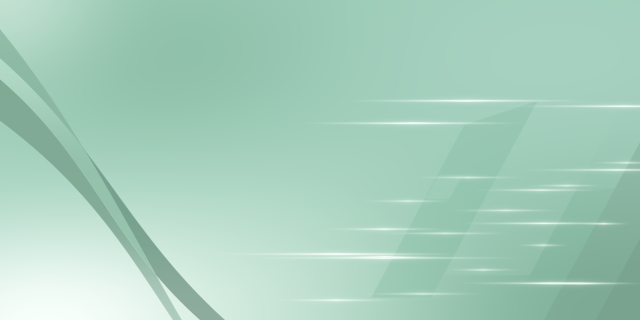
This background is drawn by a WebGL 2 fragment shader. Its source:

```glsl
#version 300 es
precision highp float;

uniform vec2 u_resolution;
out vec4 outColor;

const vec3 MINT = vec3(0.62, 0.81, 0.73);
const vec3 SHADE = vec3(0.46, 0.61, 0.54);
const vec3 WHITE = vec3(0.97, 1.0, 0.98);

float hash(float n) {
  return fract(sin(n * 91.7) * 4375.85);
}

// Soft elliptical falloff, 1 at the centre
float blob(vec2 p, vec2 center, vec2 radius) {
  vec2 d = (p - center) / radius;
  return exp(-dot(d, d));
}

// Smooth coverage of the interval from lo to hi
float band(float x, float lo, float hi, float soft) {
  return smoothstep(-soft, soft, x - lo) * smoothstep(-soft, soft, hi - x);
}

float cubic(float u, vec4 k) {
  return k.x + u * (k.y + u * (k.z + u * k.w));
}

// Tapered horizontal light with a thin core and a faint halo
float streak(vec2 p, vec2 center, float halfWidth) {
  vec2 d = abs(p - center);
  float taper = max(0.0, 1.0 - d.x / halfWidth);
  float core = exp(-pow(d.y / 0.0032, 2.0)) * pow(taper, 1.4);
  float halo = exp(-pow(d.y / 0.011, 2.0)) * pow(taper, 3.0);
  return core + 0.28 * halo;
}

vec3 backdrop(vec2 p) {
  vec3 c = MINT;
  c = mix(c, vec3(0.55, 0.745, 0.655), 0.9 * blob(p, vec2(0.52, 0.82), vec2(0.55, 0.32)));
  c = mix(c, vec3(0.66, 0.82, 0.76), 0.9 * blob(p, vec2(1.75, 0.78), vec2(0.6, 0.35)));
  c = mix(c, vec3(0.76, 0.88, 0.82), blob(p, vec2(0.0, 1.03), vec2(0.3, 0.25)));
  c = mix(c, vec3(0.73, 0.87, 0.80), 0.85 * blob(p, vec2(0.95, 0.12), vec2(0.55, 0.36)));
  c = mix(c, vec3(0.50, 0.69, 0.60), blob(p, vec2(1.95, 0.0), vec2(0.65, 0.42)));
  return mix(c, WHITE, blob(p, vec2(0.15, -0.02), vec2(0.68, 0.35)));
}

// Slanted glass panes with parallel edges
vec3 panes(vec3 c, vec2 p, float soft) {
  float s = p.x - 0.54 * p.y;
  float low = smoothstep(0.06, 0.1, p.y);
  float first = band(s, 1.122, 1.31, soft) * band(p.y, 0.07, 0.61 + 0.4 * (s - 1.122), soft);
  c = mix(c, vec3(0.52, 0.74, 0.64), 0.36 * first);
  float second = band(s, 1.31, 1.58, soft) * band(p.y, 0.14, 0.68, soft);
  c = mix(c, vec3(0.68, 0.84, 0.77), 0.22 * second * low * (1.0 - p.y));
  float small = band(s, 1.125, 1.20, soft) * band(p.y, 0.378, 0.453, soft);
  c = mix(c, vec3(0.72, 0.87, 0.80), 0.25 * small);
  float third = band(s, 1.58, 1.70, soft) * band(p.y, 0.12, 0.41, soft);
  c = mix(c, vec3(0.48, 0.69, 0.59), 0.2 * third);
  c = mix(c, SHADE, 0.34 * smoothstep(-soft, soft, s - 1.70));
  return mix(c, SHADE, 0.5 * smoothstep(-soft, soft, s - 1.862));
}

// Twisting ribbon bounded by four curves running down the left side
vec3 ribbon(vec3 c, vec2 p, float soft) {
  float u = 0.5 - p.y;
  float fold = cubic(u, vec4(0.283, 0.60, -0.151, 0.181));
  float outer = cubic(u, vec4(0.288, 0.75, -0.237, 0.794));
  float inner = cubic(u, vec4(0.23, 0.73, -0.435, 1.11));
  float under = cubic(u, vec4(0.148, 1.08, -0.95, 0.72));
  float fade = smoothstep(0.15, 0.5, u);

  vec3 underside = mix(vec3(0.49, 0.65, 0.57), vec3(0.66, 0.78, 0.72), fade);
  c = mix(c, underside, 0.9 * band(p.x, under, min(fold, inner), soft));
  vec3 sheen = mix(vec3(0.57, 0.75, 0.66), vec3(0.71, 0.86, 0.79), smoothstep(0.45, 0.85, p.y));
  c = mix(c, sheen, 0.9 * band(p.x, inner, min(fold, outer), soft));
  c = mix(c, vec3(0.51, 0.69, 0.60), 0.7 * band(p.x, outer, fold, soft));
  vec3 front = mix(vec3(0.45, 0.62, 0.54), vec3(0.54, 0.66, 0.60), fade);
  return mix(c, front, 0.95 * band(p.x, max(fold, inner), outer, soft));
}

// Long leading lights, then a scatter of shorter ones
float lights(vec2 p) {
  float sum = streak(p, vec2(1.46, 0.685), 0.40);
  sum += streak(p, vec2(1.29, 0.615), 0.36);
  sum += 0.9 * streak(p, vec2(1.95, 0.668), 0.38);
  sum += 0.8 * streak(p, vec2(1.93, 0.469), 0.30);
  sum += 0.7 * streak(p, vec2(1.69, 0.406), 0.21);
  sum += 0.8 * streak(p, vec2(1.70, 0.302), 0.28);
  sum += 0.8 * streak(p, vec2(1.20, 0.284), 0.19);
  sum += streak(p, vec2(1.05, 0.206), 0.40);
  sum += 0.8 * streak(p, vec2(1.20, 0.194), 0.45);
  sum += 0.8 * streak(p, vec2(1.72, 0.115), 0.30);
  sum += 0.8 * streak(p, vec2(1.05, 0.062), 0.20);
  for (int i = 0; i < 12; i++) {
    float n = float(i);
    float x = 1.2 + 0.8 * fract(0.15 + n * 0.618);
    float y = 0.075 + 0.037 * n + 0.012 * hash(n + 1.0);
    sum += 0.6 * streak(p, vec2(x, y), 0.08 + 0.13 * hash(n + 5.0));
  }
  return min(sum, 1.0);
}

void main() {
  vec2 p = gl_FragCoord.xy / u_resolution.y;
  float soft = 1.0 / u_resolution.y;
  vec3 color = backdrop(p);
  color = panes(color, p, soft);
  color = ribbon(color, p, soft);
  color = mix(color, WHITE, 0.9 * lights(p));
  outColor = vec4(color, 1.0);
}
```
